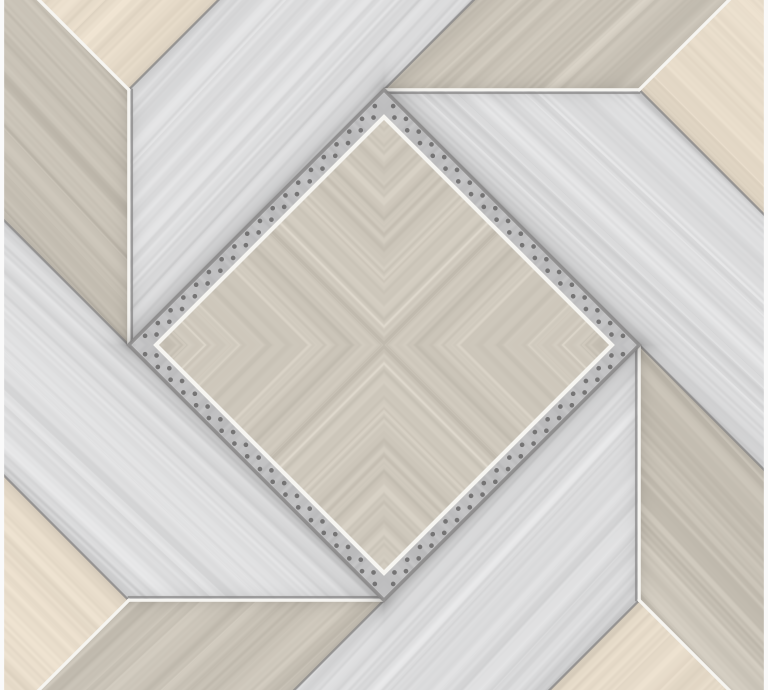
Reproduce this pattern procedurally as a WebGL 2 fragment shader.

```glsl
#version 300 es
precision highp float;
// Brushed stone floor: a framed diamond inside four interlocking pinwheel bands.

uniform vec2 u_resolution;
out vec4 fragColor;

const float VIEW_HEIGHT = 2.703;   // canvas height; the diamond reaches 1 from the centre
const float DIAG = 0.70711;
const vec3 TAUPE = vec3(0.800, 0.775, 0.728);
const vec3 SILVER = vec3(0.868, 0.869, 0.873);
const vec3 CREAM = vec3(0.905, 0.860, 0.790);
const vec3 FRAME = vec3(0.750, 0.750, 0.755);
const vec3 HIGHLIGHT = vec3(0.965, 0.960, 0.945);
const vec3 GROOVE = vec3(0.540, 0.535, 0.535);

float hash(float n) {
    n = fract(n * 0.1031);
    n *= n + 33.33;
    return fract(n * (n + n));
}

float noise(float x) {
    float i = floor(x), f = fract(x);
    return mix(hash(i), hash(i + 1.0), f * f * (3.0 - 2.0 * f));
}

// Streaks of several widths, centred on zero
float grain(float x, float seed) {
    x += 20.0 + seed * 7.3;
    float broad = noise(x * 11.0) - 0.5;
    float medium = noise(x * 33.0 + 51.0) - 0.5;
    float fine = noise(x * 66.0 + 17.0) - 0.5;
    float accent = smoothstep(0.82, 1.0, noise(x * 38.0 + 90.0));
    return 0.30 * broad + 0.40 * medium + 0.45 * fine + 0.30 * accent - 0.03;
}

float segmentDistance(vec2 p, vec2 a, vec2 b) {
    vec2 ap = p - a, ab = b - a;
    return length(ap - ab * clamp(dot(ap, ab) / dot(ab, ab), 0.0, 1.0));
}

float cover(float inside, float px) {
    return clamp(0.5 + inside / px, 0.0, 1.0);
}

float stroke(float d, float width, float px) {
    return cover(0.5 * width - abs(d), px);
}

// One arm: silver band, taupe parallelogram and cream corner; w holds coverage
vec4 armFill(vec2 p, float seed, float px) {
    float sum = p.x + p.y, rise = p.y - p.x;
    float silver = cover(min(1.0 - p.y, DIAG * min(sum - 1.0, 2.0 - sum)), px);
    float taupe = cover(min(p.y - 1.0, DIAG * min(rise, 1.0 - rise)), px);
    float cream = cover(DIAG * min(-rise, sum - 2.0), px);
    vec3 c = silver * (SILVER + 0.12 * grain(sum + 0.035 * rise, seed));
    c += taupe * (TAUPE - 0.012 + 0.12 * grain(rise + 0.035 * sum, seed + 1.0));
    c += cream * (CREAM + 0.09 * grain(sum, seed + 2.0));
    return vec4(c, silver + taupe + cream);
}

// Bevelled joints of one arm
vec3 armJoints(vec3 c, vec2 p, float px) {
    float outer = segmentDistance(p, vec2(1.0), vec2(3.0, -1.0));
    float inner = segmentDistance(p, vec2(0.0, 1.0), vec2(2.0, 3.0));
    float shelf = segmentDistance(p, vec2(0.0, 1.0), vec2(1.0));
    float shelfGroove = segmentDistance(p, vec2(0.0, 0.988), vec2(1.0, 0.988));
    float corner = segmentDistance(p, vec2(1.0), vec2(3.0));
    c *= 1.0 - 0.10 * exp(-38.0 * min(min(outer, inner), shelf));
    c = mix(c, GROOVE, 0.80 * stroke(outer, 0.009, px));
    c = mix(c, GROOVE, 0.80 * stroke(inner, 0.009, px));
    c = mix(c, GROOVE, 0.75 * stroke(shelfGroove, 0.010, px));
    c = mix(c, HIGHLIGHT, stroke(shelf, 0.012, px));
    return mix(c, HIGHLIGHT, stroke(corner, 0.013, px));
}

// Two staggered rows of studs along the diamond frame
float studs(float along, float across, float px) {
    float row = step(0.951, across);
    float u = (fract(along / 0.10 + 0.5 * row) - 0.5) * 0.10;
    float v = across - mix(0.932, 0.972, row);
    return cover(0.009 - DIAG * length(vec2(u, v)), px);
}

vec3 diamondFill(vec2 p, float px) {
    vec2 a = abs(p);
    float across = a.x + a.y, along = a.x - a.y;
    // Chevrons meet on both axes and cross in the centre
    float chevron = grain(abs(along), along > 0.0 ? 11.0 : 13.0);
    vec3 c = TAUPE + 0.004 + 0.12 * chevron;
    c -= 0.025 * stroke(DIAG * along, 0.02, px);
    vec3 frame = FRAME + 0.05 * (noise(along * 55.0 + 80.0) - 0.5);
    frame = mix(frame, GROOVE * 0.75, 0.85 * studs(along, across, px));
    c = mix(c, frame, cover(DIAG * (across - 0.90), px));
    return mix(c, HIGHLIGHT, stroke(DIAG * (across - 0.893), 0.016, px));
}

void main() {
    float px = VIEW_HEIGHT / u_resolution.y;
    vec2 p = (gl_FragCoord.xy - 0.5 * u_resolution) * px;

    // Four quarter turns of the same arm
    vec4 fill = vec4(0.0);
    vec2 q = p;
    for (int i = 0; i < 4; i++) {
        fill += armFill(q, float(i) * 3.0, px);
        q = vec2(q.y, -q.x);
    }
    vec3 color = fill.rgb / max(fill.w, 0.001);
    for (int i = 0; i < 4; i++) {
        color = armJoints(color, q, px);
        q = vec2(q.y, -q.x);
    }

    // Diamond with its soft outer shadow
    float edge = DIAG * (abs(p.x) + abs(p.y) - 1.0);
    color *= 1.0 - 0.22 * exp(-32.0 * max(edge, 0.0));
    color = mix(color, diamondFill(p, px), cover(-edge, px));
    color = mix(color, GROOVE, 0.85 * stroke(edge, 0.014, px));

    // Pale side margins
    color = mix(color, vec3(0.98), cover(abs(p.x) - 1.488, px));
    fragColor = vec4(color, 1.0);
}
```
